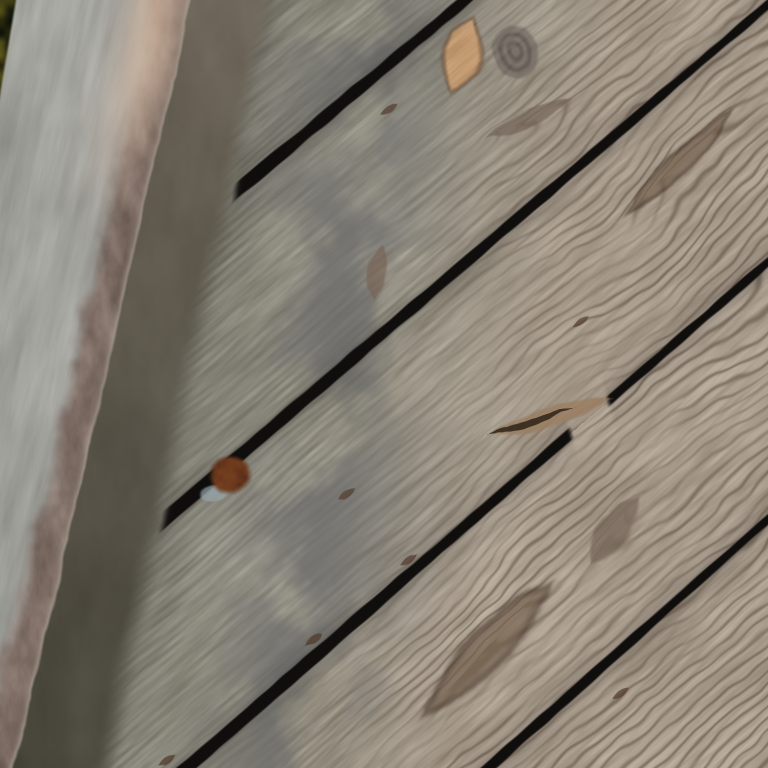
Reproduce this texture procedurally as a three.js fragment shader.

```glsl
varying vec2 vUv;

float hash(vec2 p) {
  p = fract(p * vec2(0.1031, 0.1137));
  p += dot(p, p.yx + 33.33);
  return fract((p.x + p.y) * p.x * 17.0);
}

float noise(vec2 p) {
  vec2 i = floor(p), f = fract(p);
  f = f * f * (3.0 - 2.0 * f);
  return mix(mix(hash(i), hash(i + vec2(1, 0)), f.x),
             mix(hash(i + vec2(0, 1)), hash(i + vec2(1, 1)), f.x), f.y);
}

float fbm(vec2 p) {
  float sum = 0.0, amp = 0.5;
  for (int i = 0; i < 4; i++) {
    sum += amp * noise(p);
    p = p * 2.03 + 17.1;
    amp *= 0.5;
  }
  return sum / 0.9375;
}

// Pointed oval, 1.0 on its rim
float lens(vec2 p, vec2 center, vec2 radii, float angle) {
  vec2 d = p - center;
  float c = cos(angle), s = sin(angle);
  d = vec2(c * d.x + s * d.y, c * d.y - s * d.x) / radii;
  return abs(d.y) + d.x * d.x;
}

float fill(float d) { return 1.0 - smoothstep(0.75, 1.1, d); }

vec3 deck(vec2 p, float shadowEdge) {
  // Board frame: the gaps fan out slightly
  float pitch = 0.353 - 0.018 * p.x;
  float k = (0.494 + 0.835 * p.x - p.y) / pitch;
  float board = floor(k);
  float u = dot(p, vec2(0.757, 0.653));
  float v = k * 0.265;
  vec2 seed = vec2(board * 13.7, board * 5.3);
  float worn = smoothstep(0.3, 0.72, p.x - 0.25 * p.y + 0.12 * fbm(p * 6.0));

  // Knots and figure that bend the grain
  vec2 q = p + 0.012 * (vec2(fbm(p * 22.0), fbm(p * 22.0 + 9.0)) - 0.5);
  float spear = min(lens(q, vec2(0.635, 0.155), vec2(0.115, 0.023), 0.81),
                    lens(q, vec2(0.885, 0.79), vec2(0.095, 0.014), 0.76));
  float flare = min(lens(q, vec2(0.80, 0.31), vec2(0.055, 0.022), 0.95),
                    lens(q, vec2(0.69, 0.845), vec2(0.065, 0.012), 0.45));
  float knot = length((q - vec2(0.672, 0.933)) / vec2(0.03, 0.034));
  float bend = exp(-spear) + exp(-flare) + 0.5 * exp(-knot);

  // Fine saw lines on the left, broad wavy rings on the right
  float warp = fbm(vec2(u * 5.0, v * 7.0) + seed) - 0.5;
  float rings = v + 0.05 * warp * worn + 0.025 * bend;
  float fine = sin(6.2832 * (v * 105.0 + 1.6 * noise(vec2(u * 9.0, v * 25.0))));
  float ring = pow(0.5 + 0.5 * sin(6.2832 * (rings * 66.0 + 1.5 * warp)), 4.0);
  float fiber = fbm(vec2(u * 18.0, v * 190.0) + seed);
  float patchy = smoothstep(0.25, 0.65, fbm(vec2(u * 6.0, v * 20.0) + seed));

  vec3 col = mix(vec3(0.56, 0.55, 0.50), vec3(0.67, 0.62, 0.56), worn);
  col += 0.10 * (fbm(p * 7.0 + seed) - 0.5) + 0.17 * (fiber - 0.5);
  col += 0.028 * fine * (1.0 - worn) * patchy;
  col = mix(col, vec3(0.40, 0.34, 0.28), ring * worn * (0.2 + 0.42 * patchy));

  // Blue-grey stains across the middle
  float stain = exp(-pow((p.x - 0.44 + 0.1 * (0.6 - p.y)) / 0.10, 2.0));
  stain *= smoothstep(0.38, 0.65, fbm(p * 9.0 + 4.0));
  col = mix(col, vec3(0.42, 0.42, 0.42), 0.75 * stain);

  // Brown figure, grey knot and scattered flecks
  col = mix(col, vec3(0.45, 0.37, 0.30), 0.65 * fill(spear));
  col = mix(col, vec3(0.25, 0.19, 0.15), 0.5 * exp(-pow((spear - 1.0) * 5.0, 2.0)));
  col = mix(col, vec3(0.43, 0.36, 0.32), 0.6 * fill(flare));
  col = mix(col, vec3(0.36, 0.33, 0.31) + 0.06 * sin(knot * 18.0), 0.65 * fill(knot));
  vec2 cell = vec2(u * 8.0, v * 11.0), id = floor(cell);
  vec2 spot = vec2(hash(id + 3.1), hash(id + 8.7)) * 0.6 + 0.2;
  float fleck = lens(fract(cell), spot, vec2(0.13, 0.07), 0.2) + 0.5 * fiber;
  col = mix(col, vec3(0.32, 0.23, 0.17), 0.7 * fill(fleck) * step(0.78, hash(id)));
  float scar = lens(q, vec2(0.49, 0.645), vec2(0.038, 0.014), 1.45);
  col = mix(col, vec3(0.46, 0.37, 0.31), 0.6 * fill(scar));

  // Pale chip with a darker rim
  float chip = lens(q, vec2(0.602, 0.928), vec2(0.05, 0.024), 1.25);
  col = mix(col, vec3(0.40, 0.28, 0.18), 0.7 * fill(chip * 0.85));
  col = mix(col, vec3(0.78, 0.62, 0.46) + 0.15 * (fiber - 0.5), fill(chip));

  // Open gaps, ending at the post and bridged by one splinter
  float gapIndex = floor(k + 0.5);
  float dist = abs(k - gapIndex) * pitch * 0.76;
  float halfWidth = 0.0095 - 0.0045 * p.x + 0.002 * (noise(p * 35.0) - 0.5);
  float open = smoothstep(0.0, 0.012, p.x - shadowEdge);
  float bridge = 1.0 - smoothstep(0.026, 0.036, abs(p.x - 0.768 + 0.3 * (p.y - 0.455)));
  open *= 1.0 - bridge * step(abs(gapIndex - 2.0), 0.1);
  col *= 1.0 - 0.25 * open * exp(-dist * 70.0);
  float gap = 1.0 - smoothstep(halfWidth - 0.0015, halfWidth + 0.002, dist);
  col = mix(col, vec3(0.06, 0.055, 0.05), gap * open);
  float splinter = lens(q, vec2(0.718, 0.458), vec2(0.085, 0.014), 0.30);
  col = mix(col, vec3(0.60, 0.49, 0.38), 0.8 * fill(splinter));
  float crack = lens(q, vec2(0.692, 0.451), vec2(0.06, 0.005), 0.32);
  col = mix(col, vec3(0.18, 0.13, 0.09), 0.85 * fill(crack));

  // Rusty nail head beside a pale scrape
  float scrape = length((q - vec2(0.279, 0.358)) / vec2(0.018, 0.012));
  col = mix(col, vec3(0.62, 0.68, 0.70), 0.7 * fill(scrape));
  vec3 rust = mix(vec3(0.30, 0.15, 0.08), vec3(0.52, 0.28, 0.14), fbm(p * 60.0));
  return mix(col, rust, fill(length(q - vec2(0.30, 0.381)) / 0.026));
}

void main() {
  vec2 p = vUv;
  float wobble = fbm(p * 14.0) - 0.5;
  float postEdge = 0.02 + 0.23 * p.y + 0.012 * wobble;
  float shadowEdge = 0.137 + 0.215 * p.y + 0.012 * wobble;
  vec3 col = deck(p, shadowEdge);

  // Shaded side of the post
  vec3 shade = mix(vec3(0.28, 0.27, 0.23), vec3(0.42, 0.39, 0.34), p.y);
  shade += 0.10 * (fbm(p * vec2(18.0, 9.0)) - 0.5);
  col *= 1.0 - 0.15 * exp(-max(p.x - shadowEdge, 0.0) * 22.0);
  col = mix(shade, col, smoothstep(-0.022, 0.018, p.x - shadowEdge));

  // Weathered post top with a frayed brown edge
  float inset = postEdge - p.x;
  vec3 post = vec3(0.62, 0.62, 0.60) + 0.16 * (fbm(p * vec2(9.0, 6.0)) - 0.5);
  post += 0.12 * (fbm(vec2((p.x - 0.23 * p.y) * 90.0, p.y * 12.0)) - 0.5);
  float frayed = 1.0 - smoothstep(0.035, 0.062, inset + 0.03 * wobble);
  vec3 bark = mix(vec3(0.34, 0.27, 0.24), vec3(0.60, 0.52, 0.48), fbm(p * vec2(60.0, 28.0)));
  post = mix(post, bark, 0.85 * frayed);
  float glow = smoothstep(0.68, 0.95, p.y) * exp(-pow((inset - 0.045) / 0.04, 2.0));
  post = mix(post, vec3(0.82, 0.71, 0.62), 0.7 * glow);
  post = mix(post, vec3(0.68, 0.65, 0.60), 0.6 * exp(-pow(inset / 0.005, 2.0)));
  col = mix(col, post, smoothstep(-0.002, 0.003, inset));

  // Foliage past the far corner
  vec3 leaf = mix(vec3(0.05, 0.06, 0.03), vec3(0.35, 0.33, 0.10), noise(p * 70.0));
  col = mix(col, leaf, 1.0 - smoothstep(-0.002, 0.003, p.x - 0.17 * (p.y - 0.88)));
  gl_FragColor = vec4(clamp(col, 0.0, 1.0), 1.0);
}
```
